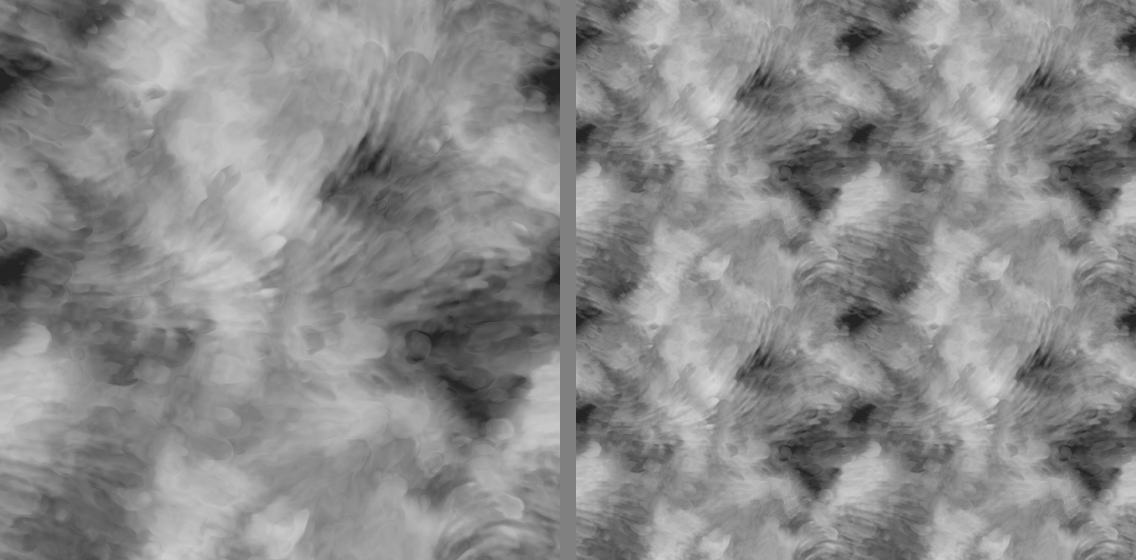
Left: one tile. Right: repeated 2 by 2.
Reproduce this texture procedurally as a Shadertoy shader.

```glsl
// Seamless grey painted clouds: soft smoky masses broken up by brush daubs and curved streaks.

vec2 hash2(vec2 p) {
    vec3 h = fract(vec3(p.xyx) * vec3(0.1031, 0.1030, 0.0973));
    h += dot(h, h.yzx + 33.33);
    return fract((h.xx + h.yz) * h.zy);
}

// Value noise from -1 to 1 that wraps after a whole number of cells.
float noise(vec2 uv, float period, float seed) {
    vec2 p = uv * period;
    vec2 cell = floor(p);
    vec2 f = p - cell;
    f = f * f * f * (f * (f * 6.0 - 15.0) + 10.0);
    vec2 lo = mod(cell, period) + seed;
    vec2 hi = mod(cell + 1.0, period) + seed;
    float bottom = mix(hash2(lo).x, hash2(vec2(hi.x, lo.y)).x, f.x);
    float top = mix(hash2(vec2(lo.x, hi.y)).x, hash2(hi).x, f.x);
    return 2.0 * mix(bottom, top, f.y) - 1.0;
}

vec2 noise2(vec2 uv, float period, float seed) {
    return vec2(noise(uv, period, seed), noise(uv, period, seed + 47.0));
}

float fbm(vec2 uv) {
    float sum = 0.0, amplitude = 1.0, period = 4.0;
    for (int i = 0; i < 6; i++) {
        sum += amplitude * noise(uv, period, 11.0 + period);
        amplitude *= 0.55;
        period *= 2.0;
    }
    return sum;
}

// Subtracting a shifted copy balances the light and dark areas.
float clouds(vec2 uv) {
    return fbm(uv) - fbm(uv + vec2(0.37, 0.61));
}

// Overlapping elliptical daubs; each one drags the paint below it by a random offset.
vec2 daubs(vec2 uv, float count, vec2 along, float seed) {
    vec2 p = uv * count;
    vec2 cell = floor(p);
    vec2 drag = vec2(0.0);
    for (int y = -1; y <= 1; y++) {
        for (int x = -1; x <= 1; x++) {
            vec2 c = cell + vec2(x, y);
            vec2 id = mod(c, count) + seed;
            vec2 d = p - c - 0.2 - 0.6 * hash2(id);
            vec2 size = vec2(0.85, 0.5) * (0.6 + 0.4 * hash2(id + 71.0));
            vec2 local = vec2(dot(d, along), dot(d, vec2(-along.y, along.x))) / size;
            // One end is crisp, the other fades out.
            float cover = smoothstep(1.0, 0.72, length(local)) * smoothstep(-1.0, 0.5, local.x);
            drag = mix(drag, hash2(id + 29.0) - 0.5, cover);
        }
    }
    return drag / count;
}

// Fine noise smeared along the brush direction.
float streaks(vec2 uv, vec2 along) {
    float sum = 0.0;
    for (int i = -8; i <= 8; i++) {
        sum += noise(uv + along * float(i) * 0.004, 90.0, 5.0);
    }
    return sum / 17.0;
}

void mainImage(out vec4 fragColor, in vec2 fragCoord) {
    vec2 uv = fragCoord / iResolution.xy;

    // Brush direction: mostly a steep diagonal, turning slowly.
    float angle = 1.0 + 1.6 * noise(uv, 3.0, 83.0);
    vec2 along = vec2(cos(angle), sin(angle));
    vec2 across = vec2(-along.y, along.x);

    // Streaks gather in patches.
    float patches = smoothstep(-0.3, 0.6, noise(uv, 6.0, 61.0));
    float streak = streaks(uv, along) * (0.25 + 0.75 * patches);

    // Ragged daubs in two sizes, then a broad swirl.
    vec2 ragged = uv + 0.004 * noise2(uv, 44.0, 19.0);
    vec2 p = uv + across * streak * 0.04;
    p += 0.9 * daubs(ragged, 14.0, along, 3.0);
    p += 0.8 * daubs(ragged, 32.0, along, 37.0);
    p += 0.045 * noise2(uv, 5.0, 23.0) + 0.015 * noise2(uv, 13.0, 31.0);

    // Tone: compressed highlights, deeper shadows.
    float tone = 0.185 * clouds(p) + 0.12 * streak;
    float grey = 0.565 + tone - 0.8 * tone * tone;
    fragColor = vec4(vec3(clamp(grey, 0.14, 0.86)), 1.0);
}
```
